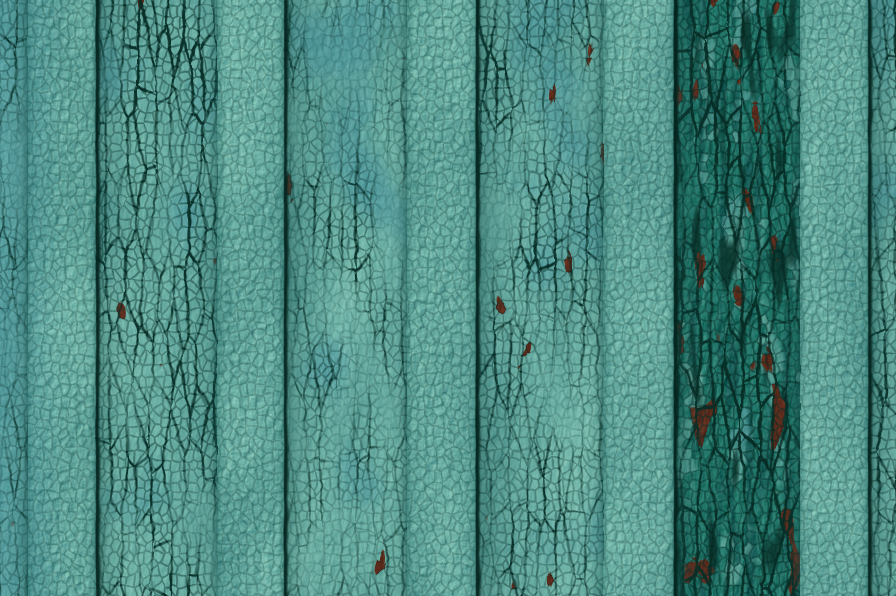
Give the GLSL for this texture, as a Shadertoy shader.

```glsl
#define LIGHT vec3(0.47, 0.73, 0.68)
#define MID vec3(0.31, 0.58, 0.56)
#define DARK vec3(0.10, 0.37, 0.35)
#define WORN vec3(0.14, 0.47, 0.42)
#define DEEP vec3(0.02, 0.17, 0.14)
#define RUST vec3(0.43, 0.20, 0.13)
#define BLUE vec3(0.28, 0.57, 0.62)
#define PERIOD 0.2155
#define FIRST_BATTEN 0.031
#define BATTEN_WIDTH 0.0765
#define WORN_BOARD 3.0
#define CRACK_WIDTH 0.0011

vec2 hash2(vec2 p) {
    vec3 q = fract(p.xyx * vec3(0.1031, 0.1030, 0.0973));
    q += dot(q, q.yzx + 33.33);
    return fract((q.xx + q.yz) * q.zy);
}

float cornerSlope(vec2 cell, vec2 f, vec2 corner) {
    return dot(hash2(cell + corner) * 2.0 - 1.0, f - corner);
}

float gradientNoise(vec2 p) {
    vec2 i = floor(p), f = fract(p);
    vec2 w = f * f * f * (f * (f * 6.0 - 15.0) + 10.0);
    float low = mix(cornerSlope(i, f, vec2(0, 0)), cornerSlope(i, f, vec2(1, 0)), w.x);
    float high = mix(cornerSlope(i, f, vec2(0, 1)), cornerSlope(i, f, vec2(1, 1)), w.x);
    return 1.4 * mix(low, high, w.y);
}

float fbm(vec2 p) {
    float sum = 0.0, amp = 0.6;
    for (int i = 0; i < 3; i++) {
        sum += amp * gradientNoise(p);
        p = p * 2.03 + 17.3;
        amp *= 0.5;
    }
    return sum;
}

// x: distance to the flake border in canvas units, y: random value of the flake
vec2 flakes(vec2 p, vec2 scale) {
    vec2 q = p * scale, cell = floor(q), nearest = vec2(9), second = vec2(9);
    float id = 0.0;
    for (int j = -1; j <= 1; j++)
    for (int i = -1; i <= 1; i++) {
        vec2 c = cell + vec2(i, j), h = hash2(c + 50.0);
        vec2 r = c + 0.1 + 0.8 * h - q;
        if (dot(r, r) < dot(nearest, nearest)) {
            second = nearest;
            nearest = r;
            id = fract(h.x * 7.0 + h.y * 5.0);
        } else if (dot(r, r) < dot(second, second)) second = r;
    }
    vec2 across = second - nearest;
    return vec2(dot(0.5 * (nearest + second), across) / length(across * scale), id);
}

float crackLine(float d, float width, float pixel) {
    return 1.0 - smoothstep(0.2 * width, width + pixel, d);
}

void mainImage(out vec4 fragColor, in vec2 fragCoord) {
    float pixel = 1.0 / iResolution.x;
    vec2 p = fragCoord * pixel;

    // Repeat of batten and board, slightly uneven
    float bow = sin(3.64 * (p.x - FIRST_BATTEN));
    float x = p.x - FIRST_BATTEN + 0.008 * bow * bow + 0.0012 * fbm(p * vec2(4, 22));
    float id = floor(x / PERIOD);
    float u = x - id * PERIOD;
    float batten = 1.0 - smoothstep(-pixel, pixel, u - BATTEN_WIDTH);
    float board = 1.0 - batten;
    float worn = board * (1.0 - step(0.5, abs(id - WORN_BOARD)));
    vec2 seed = hash2(vec2(id + 12.0, 4.0));

    // One knot on each board
    vec2 knotPos = vec2(BATTEN_WIDTH + 0.035 + 0.07 * seed.x, 0.12 + 0.42 * seed.y);
    vec2 knotOffset = (vec2(u, p.y) - knotPos) / vec2(0.020, 0.032);
    float knot = board * exp(-dot(knotOffset, knotOffset));

    // Relief lit from the upper left
    vec2 grain = batten > 0.5 ? vec2(125, 105) : vec2(120, 65);
    vec2 lightStep = vec2(0.0016, -0.0016);
    float slope = fbm((p + lightStep) * grain) - fbm(p * grain);
    float patches = fbm(p * vec2(11, 5) + id * 3.7);
    float tone = 0.62 + 0.8 * patches + mix(1.0, 1.55, batten) * slope;
    tone += 0.25 * board * (0.35 - p.y);
    vec3 color = mix(MID, LIGHT, clamp(tone, -0.9, 1.5));

    // Bluish stains at the left, on the upper boards and around knots
    float stain = smoothstep(0.0, 0.5, fbm(p * vec2(9, 6) + 31.0) + 0.5 * (p.y - 0.35));
    stain = max(stain * board, 1.0 - smoothstep(0.0, 0.09, p.x));
    color = mix(color, BLUE + 0.12 * slope, 0.5 * clamp(stain + knot, 0.0, 1.0));

    // Flakes: tall splits and fine crazing
    vec2 warped = p + 0.004 * vec2(fbm(p * 45.0), fbm(p * 45.0 + 9.0));
    vec2 tall = flakes(warped, vec2(58, 13));
    vec2 fine = flakes(warped, vec2(105, 85));

    // Peeled paint on the worn board
    float streak = gradientNoise(p * vec2(95, 10));
    vec3 bare = mix(WORN, DARK, smoothstep(-0.1, 0.45, streak)) + 0.22 * slope;
    float peel = gradientNoise(p * vec2(32, 11) + 5.0) + 0.5 * (fine.y - 0.5);
    color = mix(color, bare, worn * (0.35 + 0.65 * smoothstep(0.42, 0.2, peel)));
    color = mix(color, DEEP, worn * 0.75 * smoothstep(0.2, 0.5, gradientNoise(p * vec2(65, 12) + 23.0)));

    // Wood showing through
    float hole = gradientNoise(p * vec2(48, 17) + 71.0) + 0.25 * (fine.y - 0.5);
    float limit = mix(0.66, 0.42, worn);
    color = mix(color, RUST * (0.85 + 0.5 * slope), board * smoothstep(limit, limit + 0.05, hole));

    // Cracks, stronger in some places
    float wear = 0.25 + 0.4 * seed.x + 0.4 * worn + 0.5 * knot;
    float area = clamp(wear + 1.1 * fbm(p * vec2(18, 6) + 43.0), 0.0, 1.0);
    float split = crackLine(tall.x, CRACK_WIDTH * (0.5 + area), pixel) * area;
    float craze = crackLine(fine.x, CRACK_WIDTH * 0.7, pixel) * mix(0.15 + 0.5 * area, 0.3, batten);
    color = mix(color, DEEP, clamp(board * 0.95 * split + 0.8 * craze, 0.0, 0.95));

    // Rounded batten edges
    float battenEdge = exp(-u / 0.004) + 1.3 * exp(-abs(BATTEN_WIDTH - u) / 0.004);
    color = mix(color, DARK, 0.4 * batten * clamp(battenEdge, 0.0, 1.0));

    // Shadows where board and batten meet
    float gap = max(u - BATTEN_WIDTH, 0.0);
    float ragged = 1.0 + 0.6 * fbm(p * vec2(30, 25));
    float core = 1.0 - smoothstep(0.002, 0.0065, gap / ragged);
    float soft = 0.55 * exp(-gap / 0.013) + 0.55 * exp(-(PERIOD - u) / (0.006 * ragged));
    color = mix(color, DARK * 0.8, board * clamp(soft, 0.0, 1.0));
    color = mix(color, DEEP * 0.8, board * 0.92 * core);

    fragColor = vec4(clamp(color, 0.0, 1.0), 1.0);
}
```
